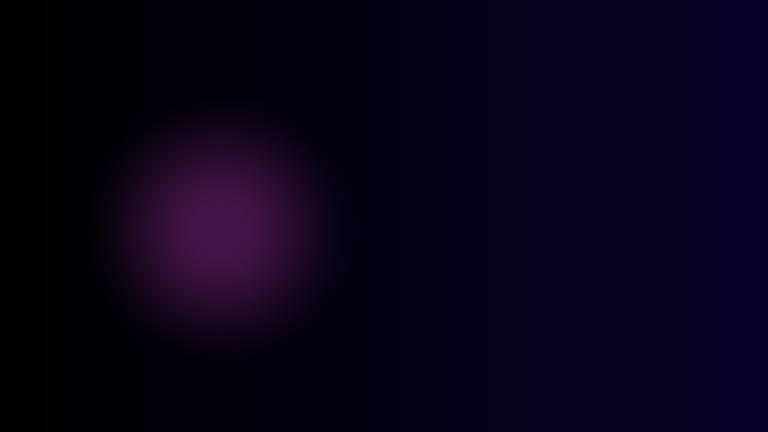
A WebGL 1 fragment shader for this background:

```glsl
precision highp float;

uniform vec2 u_resolution;

// Backdrop: horizontal fade from left to right
const vec3 LEFT_COLOR = vec3(0.0, 0.0, 0.002);
const vec3 RIGHT_COLOR = vec3(0.034, 0.0, 0.148);

// Glow: centre as a fraction of the canvas, radii in canvas heights
const vec3 GLOW_COLOR = vec3(0.272, 0.08, 0.282);
const vec2 GLOW_CENTER = vec2(0.286, 0.468);
const float GLOW_CORE = 0.032;
const float GLOW_REACH = 0.331;

// Soft disc: 1 inside the core, easing to 0 at the reach
float softDisc(vec2 offset, float core, float reach) {
    return 1.0 - smoothstep(core, reach, length(offset));
}

void main() {
    vec2 uv = gl_FragCoord.xy / u_resolution;
    float aspect = u_resolution.x / u_resolution.y;

    vec3 color = mix(LEFT_COLOR, RIGHT_COLOR, uv.x);

    // Round glow, corrected for the canvas proportions
    vec2 offset = (uv - GLOW_CENTER) * vec2(aspect, 1.0);
    color = mix(color, GLOW_COLOR, softDisc(offset, GLOW_CORE, GLOW_REACH));

    gl_FragColor = vec4(color, 1.0);
}
```
